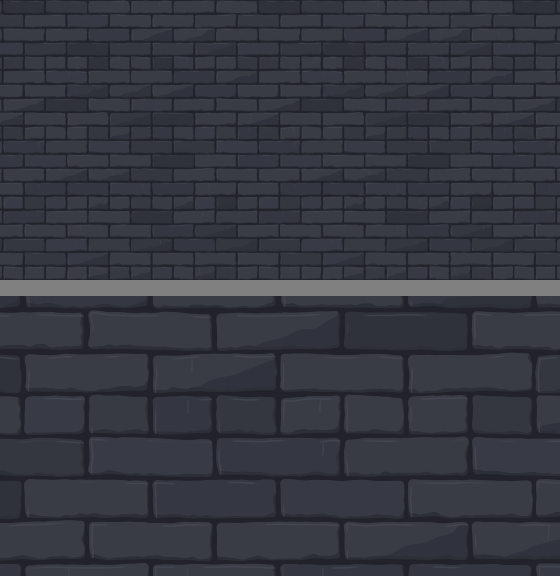
Top, the full canvas; bottom, a detail of the centre.
Give the GLSL for this texture, as a Shadertoy shader.

```glsl
const float ROWS = 20.0;          // courses down the canvas
const float BRICK_WIDTH = 3.042;  // in course heights
const float FIRST_JOINT = 0.19;
const float TILE_BRICKS = 6.0;    // bricks before the wall repeats

const vec3 MORTAR = vec3(0.128, 0.135, 0.168);
const vec3 SHADE = vec3(0.178, 0.187, 0.226);
const vec3 FACE = vec3(0.222, 0.231, 0.272);
const vec3 HIGHLIGHT = vec3(0.290, 0.300, 0.345);

float hash(vec2 p) {
    return fract(sin(dot(p, vec2(127.1, 311.7))) * 43758.5453);
}

float noise(vec2 p) {
    vec2 i = floor(p), f = fract(p);
    f = f * f * (3.0 - 2.0 * f);
    return mix(mix(hash(i), hash(i + vec2(1, 0)), f.x),
               mix(hash(i + vec2(0, 1)), hash(i + vec2(1, 1)), f.x), f.y);
}

float roundedBox(vec2 p, vec2 halfSize, float radius) {
    vec2 d = abs(p) - halfSize + radius;
    return length(max(d, 0.0)) + min(max(d.x, d.y), 0.0) - radius;
}

// Coverage of the region where d is negative
float fill(float d, float pixel) {
    return 1.0 - smoothstep(-0.6 * pixel, 0.6 * pixel, d);
}

// Colour of one brick; q is measured from its centre
vec3 brick(vec2 q, float width, vec2 id, float pixel) {
    vec2 seed = id * 17.0 + 40.0;
    vec2 halfSize = vec2(0.5 * width - 0.055, 0.445);
    float tone = hash(id + 3.1);

    // Hand cut outline: slight tilt and wavy edges
    q.y += (hash(id + 5.7) - 0.5) * 0.07 * q.x / halfSize.x;
    float wave = noise(q * vec2(2.2, 2.8) + seed) - 0.5;
    float chip = noise(q * 6.0 + seed + 9.0) - 0.5;
    float body = roundedBox(q, halfSize, 0.1) + 0.05 * wave + 0.02 * chip;

    // Whole brick tone, with a few clearly darker ones
    float darkness = 0.42 * smoothstep(0.45, 0.8, tone);
    darkness = mix(darkness, 0.85, step(0.93, tone));
    vec3 face = mix(FACE, SHADE, darkness);

    // Worn lower corner on some bricks
    float worn = step(0.84, hash(id + 8.3));
    float slope = q.y - 0.32 * q.x + 0.12 + 0.25 * wave;
    face = mix(face, SHADE, 0.75 * worn * fill(slope, pixel));

    // Shaded rim at the bottom and right
    float lit = roundedBox(q - vec2(-0.03, 0.065), halfSize, 0.12);
    lit += 0.1 * wave + 0.07 * chip;
    vec3 color = mix(SHADE * 0.97, face, fill(lit, pixel));

    // Broken highlight along the top and left
    float edge = min(halfSize.y - q.y, halfSize.x + q.x);
    float line = fill(abs(edge - 0.07 - 0.05 * wave) - 0.018, pixel);
    float broken = smoothstep(0.42, 0.62, noise(q * vec2(1.6, 2.5) + seed + 21.0));
    color = mix(color, HIGHLIGHT, 0.6 * line * broken);

    // Short vertical scratch hanging from the top of a few bricks
    float x = (hash(id + 12.9) - 0.5) * width * 0.7;
    float scratch = roundedBox(q - vec2(x + 0.05 * chip, 0.2), vec2(0.018, 0.16), 0.01);
    color = mix(color, HIGHLIGHT, 0.45 * step(0.78, hash(id + 15.2)) * fill(scratch, pixel));

    return mix(MORTAR, color, fill(body, pixel));
}

void mainImage(out vec4 fragColor, in vec2 fragCoord) {
    float pixel = ROWS / iResolution.y;
    vec2 p = fragCoord * pixel;
    float row = ROWS - 1.0 - floor(p.y);

    // Four staggered courses, then one of half bricks
    float course = mod(row, 5.0);
    float halves = step(3.5, course);
    float width = BRICK_WIDTH * (1.0 - 0.5 * halves);
    float stagger = 0.5 * BRICK_WIDTH * mod(course, 2.0);
    float along = (p.x - FIRST_JOINT - stagger) / width;

    vec2 id = vec2(mod(floor(along), TILE_BRICKS * (1.0 + halves)), row);
    vec2 q = vec2((fract(along) - 0.5) * width, fract(p.y) - 0.5);
    fragColor = vec4(brick(q, width, id, pixel), 1.0);
}
```
